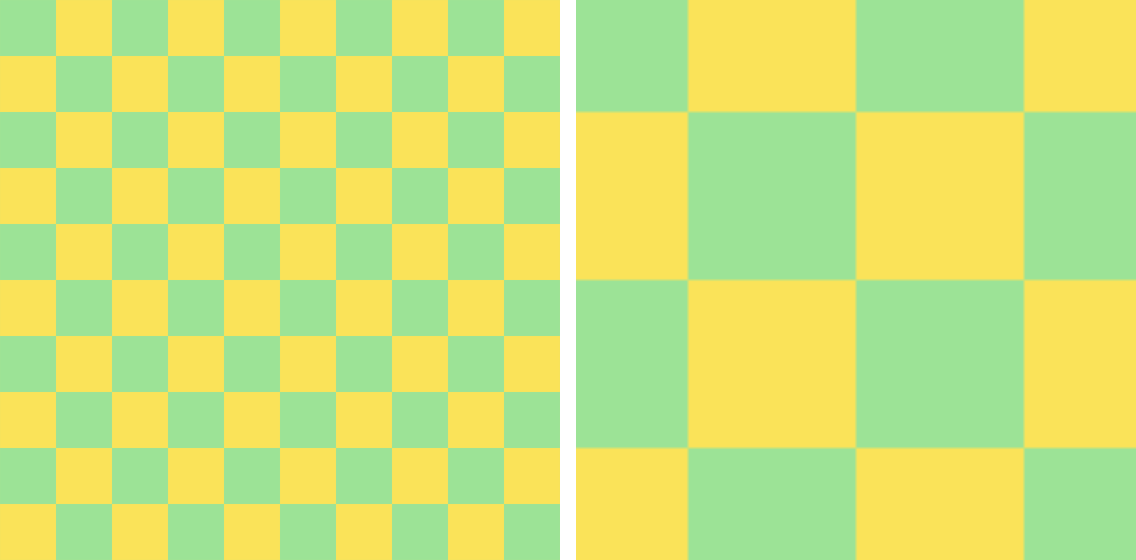
Left: the whole. Right: its middle third, enlarged.
Write a three.js fragment shader that draws this pattern.

```glsl
varying vec2 vUv;

const vec3 YELLOW = vec3(0.98, 0.89, 0.35);
const vec3 GREEN = vec3(0.61, 0.89, 0.59);
const float CELLS = 10.0;
const float EDGE_SOFTNESS = 0.00095;

// Alternates between +1 and -1 in unit cells, starting at +1
vec2 squareWave(vec2 p, float softness) {
  vec2 edgeDistance = abs(mod(p - 0.5, 2.0) - 1.0) - 0.5;
  return clamp(edgeDistance / softness, -1.0, 1.0);
}

// 1 on cells whose column and row share parity, 0 on the others
float checker(vec2 uv, float cells, float softness) {
  vec2 wave = squareWave(uv * cells, softness * cells);
  return 0.5 + 0.5 * wave.x * wave.y;
}

void main() {
  float yellowMask = checker(vUv, CELLS, EDGE_SOFTNESS);
  gl_FragColor = vec4(mix(GREEN, YELLOW, yellowMask), 1.0);
}
```
